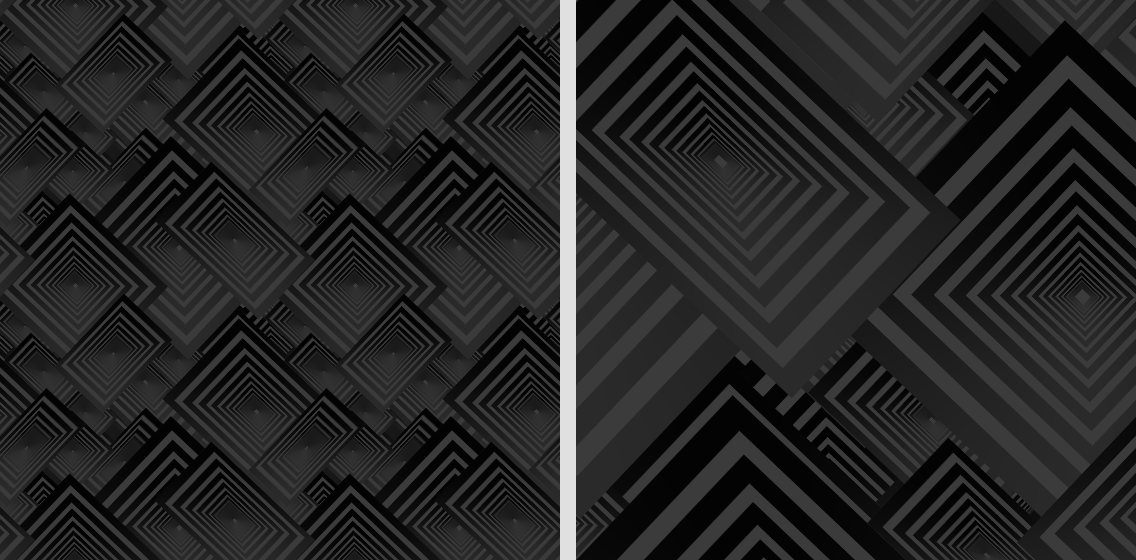
Left: the whole. Right: its middle third, enlarged.
Reproduce this pattern procedurally as a three.js fragment shader.

```glsl
// Overlapping tilted plates of nested rectangular rings, repeating two by two.
// Each plate is a scaled box distance whose logarithm spaces the rings; plates
// are painted back to front, with hashed small ones filling the gaps behind.

varying vec2 vUv;

const int PLATES = 15;

float hash(float n) {
  return fract(sin(n * 12.9898) * 43758.5453);
}

// Paints one plate: xy is its centre, zw its half sizes, all in tile units.
void paintPlate(inout vec3 color, vec2 p, vec4 plate, float pixel) {
  vec2 d = p - plate.xy;
  d -= floor(d + 0.5); // nearest copy across the tile borders
  vec2 along = vec2(0.725, -0.688);
  vec2 across = vec2(0.688, 0.725);
  vec2 q = abs(vec2(dot(d, along), dot(d, across))) / plate.zw;
  float r = max(max(q.x, q.y), 0.001);
  float edge = pixel / min(plate.z, plate.w);

  // Rings shrink by a constant ratio: dark first, then light
  float shrink = -log(0.785);
  float phase = -log(r) / shrink;
  float soft = min(edge / (r * shrink), 0.5);
  float ring = fract(phase);
  float light = smoothstep(-0.5, 0.5, (0.21 - abs(ring - 0.77)) / soft);
  light = mix(light, 0.42, smoothstep(0.3, 0.5, soft));
  light = max(light, 1.0 - smoothstep(0.025, 0.035, r));

  // Every dark ring fades from black at its top to grey at its foot
  float reach = dot(plate.zw, vec2(0.688, 0.725));
  float height = clamp(0.5 + 0.5 * d.y / (r * reach), 0.0, 1.0);
  vec3 dark = vec3(mix(0.165, 0.01, smoothstep(0.0, 0.95, height)));

  float cover = 1.0 - smoothstep(1.0 - 0.5 * edge, 1.0 + 0.5 * edge, r);
  color = mix(color, mix(dark, vec3(0.23), light), cover);
}

void main() {
  vec2 p = vUv * 2.0;
  float pixel = 2.0 * max(fwidth(vUv.x), fwidth(vUv.y));
  vec3 color = vec3(0.09);

  // Small plates scattered at the very back
  for (int i = 0; i < 24; i++) {
    float n = float(i) + 1.0;
    vec2 center = vec2(hash(n), hash(n + 31.0));
    vec2 size = 0.07 + 0.13 * vec2(hash(n + 57.0), hash(n + 83.0));
    paintPlate(color, p, vec4(center, size), pixel);
  }

  // Partly hidden plates, then the large ones in front
  vec4 plates[PLATES];
  plates[0] = vec4(0.520, 0.635, 0.286, 0.156);
  plates[1] = vec4(0.911, 0.661, 0.221, 0.130);
  plates[2] = vec4(0.003, 0.219, 0.130, 0.078);
  plates[3] = vec4(0.638, 0.714, 0.104, 0.078);
  plates[4] = vec4(0.443, 0.349, 0.078, 0.195);
  plates[5] = vec4(0.307, 0.526, 0.094, 0.063);
  plates[6] = vec4(0.091, 0.833, 0.130, 0.078);
  plates[7] = vec4(0.156, 0.672, 0.130, 0.070);
  plates[8] = vec4(0.260, 0.388, 0.104, 0.104);
  plates[9] = vec4(0.641, 0.115, 0.297, 0.268);
  plates[10] = vec4(0.917, 0.529, 0.276, 0.198);
  plates[11] = vec4(0.270, 0.980, 0.242, 0.224);
  plates[12] = vec4(0.096, 0.401, 0.096, 0.203);
  plates[13] = vec4(0.404, 0.737, 0.120, 0.182);
  plates[14] = vec4(0.839, 0.141, 0.255, 0.146);
  for (int i = 0; i < PLATES; i++) {
    paintPlate(color, p, plates[i], pixel);
  }

  gl_FragColor = vec4(color, 1.0);
}
```
